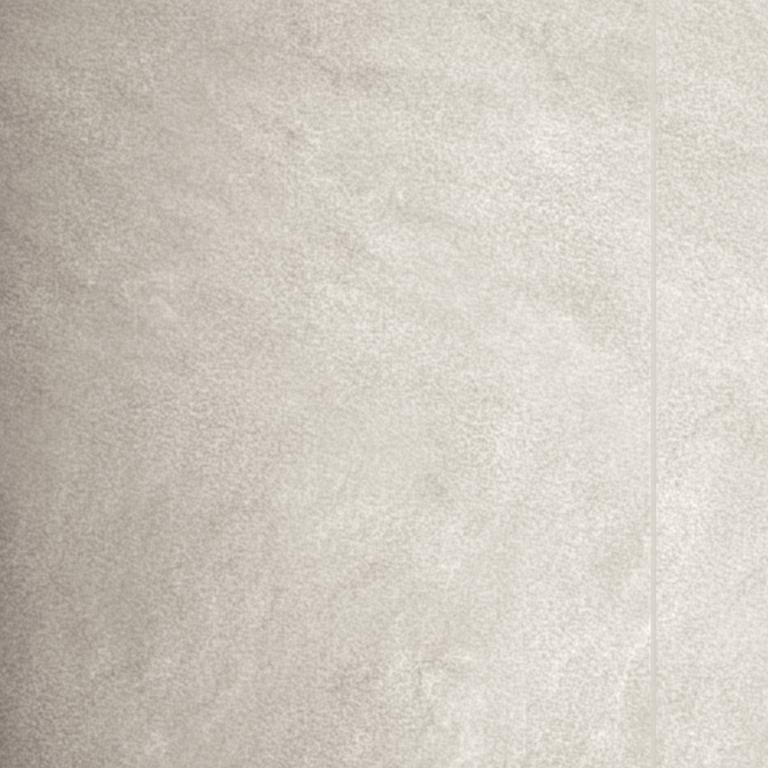
A three.js fragment shader for this texture:

```glsl
// Pale beige stone tiles with soft veins, leathery grain and one upright joint.
varying vec2 vUv;

vec2 gradientAt(vec2 cell) {
  vec3 h = fract(cell.xyx * vec3(0.1031, 0.1030, 0.0973));
  h += dot(h, h.yzx + 33.33);
  float angle = 6.2832 * fract((h.x + h.y) * h.z);
  return vec2(cos(angle), sin(angle));
}

float gradientNoise(vec2 p) {
  vec2 i = floor(p), f = fract(p);
  vec2 u = f * f * f * (f * (f * 6.0 - 15.0) + 10.0);
  float a = dot(gradientAt(i), f);
  float b = dot(gradientAt(i + vec2(1, 0)), f - vec2(1, 0));
  float c = dot(gradientAt(i + vec2(0, 1)), f - vec2(0, 1));
  float d = dot(gradientAt(i + 1.0), f - 1.0);
  return mix(mix(a, b, u.x), mix(c, d, u.x), u.y);
}

float fbm(vec2 p) {
  float sum = 0.0, amplitude = 0.6;
  for (int i = 0; i < 5; i++) {
    sum += amplitude * gradientNoise(p);
    p = mat2(1.6, 1.2, -1.2, 1.6) * p + 7.3;
    amplitude *= 0.6;
  }
  return sum;
}

// Coordinates with x running along the given direction
vec2 along(vec2 p, float angle) {
  vec2 dir = vec2(cos(angle), sin(angle));
  return vec2(dot(p, dir), dot(p, vec2(-dir.y, dir.x)));
}

// Thin broken lines along x, with a soft halo
float veins(vec2 q, float seed) {
  vec2 warp = vec2(fbm(q * 7.0 + seed), fbm(q * 8.0 + seed + 19.0));
  float n = abs(gradientNoise(q * vec2(2.5, 9.0) + warp * 0.8 + seed));
  float patches = smoothstep(0.0, 0.35, fbm(q * vec2(4.0, 7.0) + seed + 41.0));
  return patches * (0.7 * (1.0 - smoothstep(0.0, 0.05, n)) + 0.3 * (1.0 - smoothstep(0.0, 0.2, n)));
}

// Streaky clouding plus light and dark veins along one direction
float streaks(vec2 p, float angle) {
  vec2 q = along(p, angle);
  float cloud = fbm(q * vec2(5.0, 15.0) + 1.2 * fbm(q * 4.0));
  float wisps = fbm(q * vec2(18.0, 48.0) + 2.0 * fbm(q * 9.0 + 4.0));
  float light = 0.055 * veins(q, 3.0) + 0.045 * veins(q * 1.7, 12.0);
  float dark = 0.055 * veins(q * 1.2, 27.0) + 0.04 * veins(q * 2.0, 55.0);
  return 0.045 * cloud + 0.04 * wisps + light - dark;
}

// Fine pebbled surface, stronger in some places
float grain(vec2 p) {
  vec2 q = along(p, -0.4);
  float relief = gradientNoise(q * vec2(120.0, 175.0)) + gradientNoise(p * 235.0 + 5.0);
  return relief * (0.07 + 0.04 * gradientNoise(p * 6.0));
}

// Broad light: dim at the left edge, brightest right of the centre
float lighting(vec2 p) {
  float light = 0.89 - 0.21 * pow(max(1.0 - p.x / 0.75, 0.0), 1.5);
  light -= 0.07 * exp(-p.x * 14.0) * (1.2 - 0.5 * p.y);
  light += 0.05 * (p.y - 0.45) * (1.0 - p.x);
  return light - 0.13 * (p.y - 0.45) * (p.y - 0.45);
}

void main() {
  vec2 p = vUv;
  float across = p.x - 0.851;
  vec2 stone = p + step(0.0, across) * vec2(2.7, 1.4);

  // Veins fall to the right above and rise steeply below
  float turn = smoothstep(0.3, 0.65, p.y + 0.2 * gradientNoise(p * 3.0));
  float value = lighting(p);
  value += mix(streaks(stone, 1.05), streaks(stone, -0.55), turn);
  value += 0.05 * fbm(stone * 4.0 + fbm(stone * 5.0 + 8.0));
  value += grain(stone);

  // Joint with a pale left lip and a shaded right edge
  float joint = 1.0 - smoothstep(0.0025, 0.0045, abs(across));
  float filler = 0.85 + 0.012 * p.y + 0.02 * gradientNoise(p * vec2(80.0, 120.0));
  filler -= 0.02 * smoothstep(-0.002, 0.003, across);
  value = mix(value, filler, 0.85 * joint);
  value += 0.018 * (1.0 - smoothstep(0.0, 0.002, abs(across + 0.005)));

  // Grey-brown shade to cream, slightly yellower between
  float tone = (value - 0.60) / 0.28;
  vec3 colour = mix(vec3(0.60, 0.56, 0.53), vec3(0.88, 0.86, 0.83), tone);
  colour.b -= 0.04 * max(tone * (1.0 - tone), 0.0);
  gl_FragColor = vec4(colour, 1.0);
}
```
